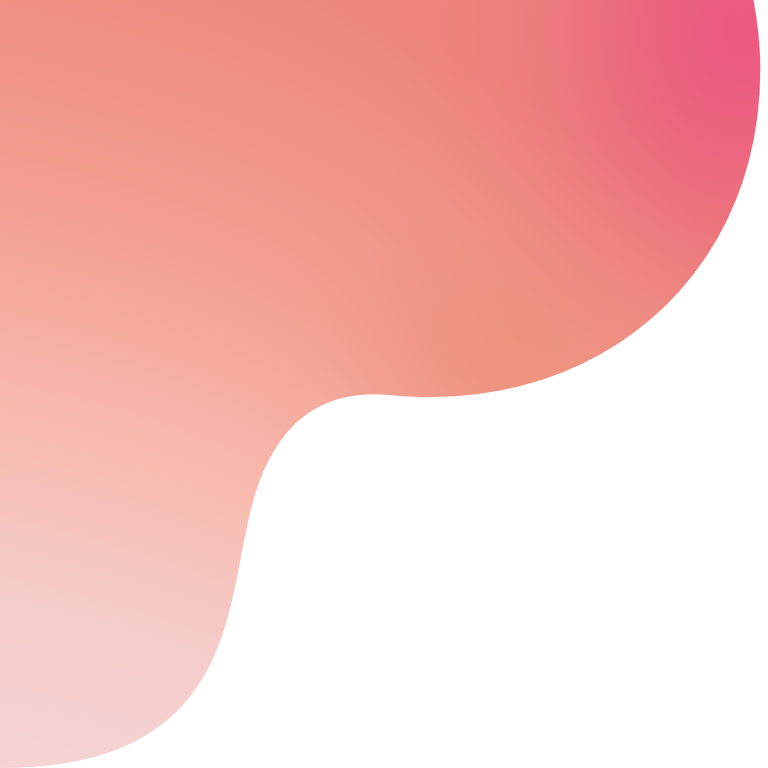
Give the GLSL for this background, as a WebGL 1 fragment shader.

```glsl
precision highp float;
// A soft coral blob fills the upper left of a white canvas.
// Its outline is a chain of cubic curves turned into a signed distance;
// its fill is a bent linear ramp with a pink and an orange glow on top.

uniform vec2 u_resolution;

const int CURVE_STEPS = 24;

const vec3 WHITE  = vec3(1.0);
const vec3 CORAL  = vec3(0.929, 0.529, 0.482);
const vec3 SALMON = vec3(0.953, 0.627, 0.573);
const vec3 PEACH  = vec3(0.969, 0.722, 0.675);
const vec3 BLUSH  = vec3(0.961, 0.804, 0.792);
const vec3 PALE   = vec3(0.961, 0.827, 0.835);
const vec3 PINK   = vec3(0.922, 0.357, 0.502);
const vec3 ORANGE = vec3(0.929, 0.573, 0.480);

vec2 cubicPoint(vec2 a, vec2 b, vec2 c, vec2 d, float t) {
  float u = 1.0 - t;
  return u * u * u * a + 3.0 * u * t * (u * b + t * c) + t * t * t * d;
}

float segmentDistance(vec2 p, vec2 a, vec2 b) {
  vec2 ab = b - a;
  float t = clamp(dot(p - a, ab) / dot(ab, ab), 0.0, 1.0);
  return length(p - a - t * ab);
}

// True when a ray from p toward +x meets the segment ab
bool rayCrosses(vec2 p, vec2 a, vec2 b) {
  if ((a.y > p.y) == (b.y > p.y)) return false;
  return p.x < a.x + (p.y - a.y) / (b.y - a.y) * (b.x - a.x);
}

// Adds a cubic to the outline: x is the nearest distance, y the side sign
vec2 addCurve(vec2 outline, vec2 p, vec2 a, vec2 b, vec2 c, vec2 d) {
  vec2 from = a;
  for (int i = 1; i <= CURVE_STEPS; i++) {
    vec2 to = cubicPoint(a, b, c, d, float(i) / float(CURVE_STEPS));
    outline.x = min(outline.x, segmentDistance(p, from, to));
    if (rayCrosses(p, from, to)) outline.y = -outline.y;
    from = to;
  }
  return outline;
}

// Signed distance to the blob, negative inside
float blobDistance(vec2 p) {
  vec2 top    = vec2(0.975, 1.03);
  vec2 right  = vec2(0.990, 0.909);
  vec2 belly  = vec2(0.560, 0.483);
  vec2 notch  = vec2(0.503, 0.486);
  vec2 waist  = vec2(0.3255, 0.332);
  vec2 hip    = vec2(0.2995, 0.208);
  vec2 corner = vec2(0.0);

  vec2 o = vec2(10.0, 1.0);
  o = addCurve(o, p, top, vec2(0.984, 0.990), vec2(0.990, 0.949), right);
  o = addCurve(o, p, right, vec2(0.990, 0.661), vec2(0.807, 0.483), belly);
  o = addCurve(o, p, belly, vec2(0.540, 0.483), vec2(0.521, 0.484), notch);
  o = addCurve(o, p, notch, vec2(0.401, 0.4935), vec2(0.349, 0.430), waist);
  o = addCurve(o, p, waist, vec2(0.316, 0.292), vec2(0.310, 0.249), hip);
  o = addCurve(o, p, hip, vec2(0.267, 0.072), vec2(0.182, 0.0), corner);
  return o.x * o.y;
}

float ramp(float start, float end, float x) {
  return clamp((x - start) / (end - start), 0.0, 1.0);
}

float glow(vec2 p, vec2 center, vec2 radius) {
  vec2 q = (p - center) / radius;
  return exp(-dot(q, q));
}

vec3 blobColor(vec2 p) {
  // Depth below the top edge, with level lines that bend down to the right
  float depth = 1.0 - p.y - 0.2 * p.x - 0.3 * p.x * p.x;
  vec3 color = mix(CORAL, SALMON, ramp(-0.15, 0.26, depth));
  color = mix(color, PEACH, ramp(0.26, 0.52, depth));
  color = mix(color, BLUSH, ramp(0.52, 0.78, depth));
  color = mix(color, PALE, ramp(0.78, 1.0, depth));

  // Warm glow over the belly, pink glow in the upper right
  color = mix(color, ORANGE, 0.8 * glow(p, vec2(0.66, 0.54), vec2(0.17)));
  return mix(color, PINK, glow(p, vec2(0.965, 0.96), vec2(0.23, 0.28)));
}

void main() {
  vec2 p = gl_FragCoord.xy / u_resolution;
  float pixel = 1.0 / min(u_resolution.x, u_resolution.y);
  float coverage = clamp(0.5 - blobDistance(p) / pixel, 0.0, 1.0);
  gl_FragColor = vec4(mix(WHITE, blobColor(p), coverage), 1.0);
}
```
